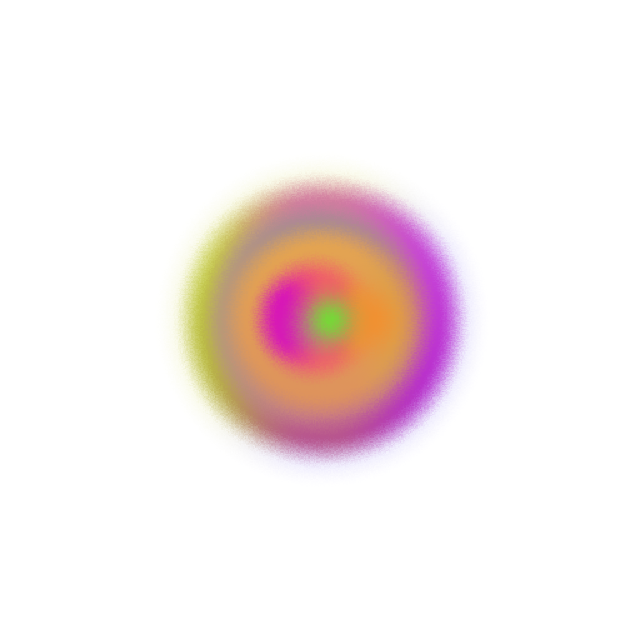
Write a three.js fragment shader that draws this background.

```glsl
// A soft, blurred orb of nested colour rings on white.
// Feathered discs are layered from the rim inward, each tinted by direction,
// and a fine cellular jitter of the position gives the blur its grain.

varying vec2 vUv;

vec2 hash2(vec2 cell) {
  vec2 q = vec2(dot(cell, vec2(127.1, 311.7)), dot(cell, vec2(269.5, 183.3)));
  return fract(sin(q) * 43758.55);
}

// 1 inside the inner radius, fading to 0 at the outer radius
float softDisc(vec2 p, vec2 center, float inner, float outer) {
  return 1.0 - smoothstep(inner, outer, length(p - center));
}

float glow(vec2 p, vec2 center, float radius) {
  vec2 d = (p - center) / radius;
  return exp(-dot(d, d));
}

void main() {
  // Grain: each small cell shifts its sample a little
  vec2 grain = hash2(floor(vUv * 512.0)) - 0.5;
  vec2 p = vUv + grain * 0.006;
  vec2 orbCenter = vec2(0.503, 0.501);
  vec2 dir = (p - orbCenter) / 0.21;

  // Faint halo: yellow at upper left, lavender at lower right
  vec3 color = vec3(1.0);
  float coolSide = smoothstep(-0.6, 0.7, dir.x - 0.7 * dir.y);
  vec3 haloColor = mix(vec3(0.86, 0.87, 0.45), vec3(0.60, 0.54, 0.95), coolSide);
  color = mix(color, haloColor, 0.36 * softDisc(p, orbCenter, 0.185, 0.265));

  // Rim: olive yellow, through pink, to violet
  vec3 rimColor = mix(vec3(0.74, 0.76, 0.25), vec3(0.77, 0.41, 0.59),
                      smoothstep(-0.95, -0.10, dir.x));
  rimColor = mix(rimColor, vec3(0.75, 0.22, 0.83), smoothstep(0.05, 0.90, dir.x));
  rimColor += vec3(0.06, 0.09, 0.04) * dir.y;
  color = mix(color, rimColor, softDisc(p, orbCenter, 0.182, 0.234));

  // Muted band between the rim and the orange
  vec3 bandColor = mix(vec3(0.71, 0.59, 0.49), vec3(0.78, 0.47, 0.53),
                       smoothstep(-0.8, 0.6, dir.x - 0.6 * dir.y));
  bandColor = mix(bandColor, vec3(0.64, 0.54, 0.58), smoothstep(0.2, 0.9, dir.y));
  color = mix(color, bandColor, softDisc(p, vec2(0.497, 0.502), 0.142, 0.190));

  // Orange disc, more golden above and hotter at the right of the core
  vec3 orange = vec3(0.88, 0.61, 0.34) + vec3(0.02, 0.06, -0.04) * dir.y;
  orange = mix(orange, vec3(0.84, 0.64, 0.30), smoothstep(0.2, 0.7, dir.x));
  color = mix(color, orange, softDisc(p, vec2(0.501, 0.498), 0.113, 0.163));
  color = mix(color, vec3(0.96, 0.56, 0.17), 0.90 * glow(p, vec2(0.577, 0.500), 0.047));

  // Inner disc: magenta on the left, coral in the middle, orange on the right
  vec3 coreColor = mix(vec3(0.85, 0.08, 0.72), vec3(0.95, 0.37, 0.40),
                       smoothstep(-0.30, 0.05, dir.x));
  coreColor = mix(coreColor, vec3(0.95, 0.55, 0.21), smoothstep(0.05, 0.32, dir.x));
  coreColor = mix(coreColor, vec3(0.95, 0.36, 0.42), smoothstep(0.15, 0.40, abs(dir.y)) * 0.65);
  color = mix(color, coreColor, softDisc(p, vec2(0.493, 0.502), 0.058, 0.108));

  // Grey violet shade around the green heart
  color = mix(color, vec3(0.68, 0.46, 0.60), 0.55 * glow(p, vec2(0.492, 0.489), 0.036));
  color = mix(color, vec3(0.47, 0.84, 0.22), glow(p, vec2(0.516, 0.500), 0.034));

  gl_FragColor = vec4(color, 1.0);
}
```
